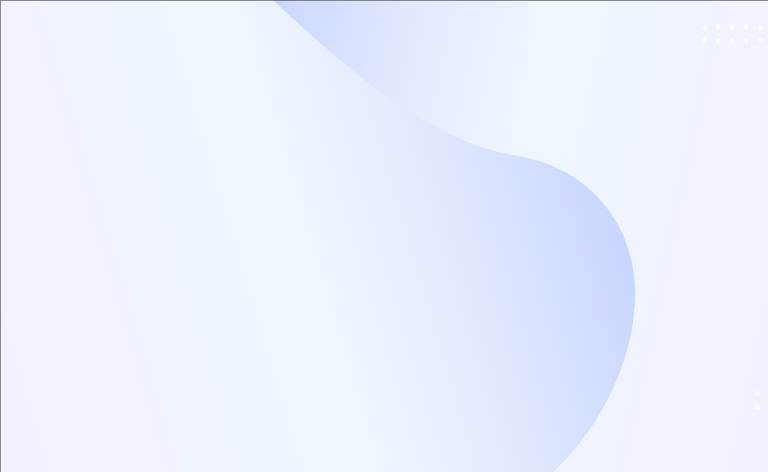
This background is drawn by a Shadertoy shader. Its source:

```glsl
// A pale wave of light blue lying over a second, mirrored gradient.
// The wave edge is three cubic curves, each solved for x at a given height;
// both layers share one colour ramp. Small dot grids and a thin rim finish it.

#define FRAME vec2(1.634, 1.0)  // extent of the layout
#define FRONT_TILT 0.30     // lean of the colour bands in the wave
#define BACK_TILT 0.22      // lean of the colour bands behind it
#define FRONT_START 1.185   // where the wave is deepest
#define BACK_START 0.560    // where the back layer is deepest
#define FRONT_SPAN 0.685    // distance from deep to light in the wave
#define BACK_SPAN 0.600     // distance from deep to light behind it
#define DOT_RADIUS 0.0050
#define DOT_STEP vec2(0.0298, 0.0277)
#define RIM_WIDTH 0.0014

const vec3 DEEP     = vec3(0.783, 0.835, 1.000);
const vec3 MIDDLE   = vec3(0.889, 0.916, 0.999);
const vec3 LIGHT    = vec3(0.934, 0.965, 1.000);
const vec3 PALE     = vec3(0.944, 0.953, 1.000);
const vec3 LAVENDER = vec3(0.953, 0.945, 0.990);
const vec3 DOT      = vec3(0.995, 1.000, 1.000);
const vec3 RIM      = vec3(0.300, 0.310, 0.360);

float linearStep(float a, float b, float x) {
    return clamp((x - a) / (b - a), 0.0, 1.0);
}

// Colour ramp: 0 is deep blue, 1 is light, beyond that it turns lavender.
vec3 ramp(float t) {
    vec3 c = mix(DEEP, MIDDLE, linearStep(0.0, 0.55, t));
    c = mix(c, LIGHT, linearStep(0.55, 1.0, t));
    c = mix(c, PALE, linearStep(1.12, 1.70, t));
    return mix(c, LAVENDER, linearStep(1.88, 2.4, t));
}

vec2 cubic(vec2 a, vec2 b, vec2 c, vec2 d, float t) {
    float s = 1.0 - t;
    return s * s * s * a + 3.0 * s * t * (s * b + t * c) + t * t * t * d;
}

vec2 cubicSlope(vec2 a, vec2 b, vec2 c, vec2 d, float t) {
    float s = 1.0 - t;
    return 3.0 * (s * s * (b - a) + 2.0 * s * t * (c - b) + t * t * (d - c));
}

// Approximate signed distance to the wave edge, negative to its left.
float waveDistance(vec2 p) {
    // Upper slope
    vec2 a = vec2(0.581, 1.000), b = vec2(0.762, 0.830);
    vec2 c = vec2(0.930, 0.696), d = vec2(1.100, 0.670);
    if (p.y < 0.377) {          // lower flank
        a = vec2(1.351, 0.377); b = vec2(1.351, 0.245);
        c = vec2(1.283, 0.100); d = vec2(1.177, 0.000);
    } else if (p.y < 0.670) {   // shoulder
        a = vec2(1.100, 0.670); b = vec2(1.260, 0.643);
        c = vec2(1.351, 0.519); d = vec2(1.351, 0.377);
    }
    // Each piece falls steadily, so bisection finds the matching height.
    float low = 0.0, high = 1.0;
    for (int i = 0; i < 18; i++) {
        float t = 0.5 * (low + high);
        if (cubic(a, b, c, d, t).y > p.y) low = t; else high = t;
    }
    float t = 0.5 * (low + high);
    vec2 slope = cubicSlope(a, b, c, d, t);
    return (p.x - cubic(a, b, c, d, t).x) * abs(slope.y) / length(slope);
}

// Distance to the nearest dot of a grid that grows right and down.
float dotDistance(vec2 p, vec2 first, vec2 count) {
    vec2 toGrid = vec2(p.x - first.x, first.y - p.y);
    vec2 cell = clamp(round(toGrid / DOT_STEP), vec2(0.0), count - 1.0);
    return length(toGrid - cell * DOT_STEP) - DOT_RADIUS;
}

// Smooth coverage of a shape from its signed distance.
float cover(float dist, float pixel) {
    return clamp(0.5 - dist / pixel, 0.0, 1.0);
}

void mainImage(out vec4 fragColor, in vec2 fragCoord) {
    vec2 p = fragCoord / iResolution.xy * FRAME;
    float pixel = 1.0 / iResolution.y;
    float drop = 1.0 - p.y;

    // Two gradient layers
    vec3 front = ramp((FRONT_START - p.x + FRONT_TILT * drop) / FRONT_SPAN);
    vec3 back = ramp((p.x + BACK_TILT * drop - BACK_START) / BACK_SPAN);
    vec3 color = mix(back, front, cover(waveDistance(p), pixel));

    // Dot grids
    float dots = min(dotDistance(p, vec2(1.498, 0.9415), vec2(5.0, 2.0)),
                     dotDistance(p, vec2(1.611, 0.1660), vec2(1.0, 2.0)));
    color = mix(color, DOT, cover(dots, pixel));

    // Thin rim along the top and left
    color = mix(color, RIM, cover(min(p.x, drop) - RIM_WIDTH, pixel));

    fragColor = vec4(color, 1.0);
}
```
